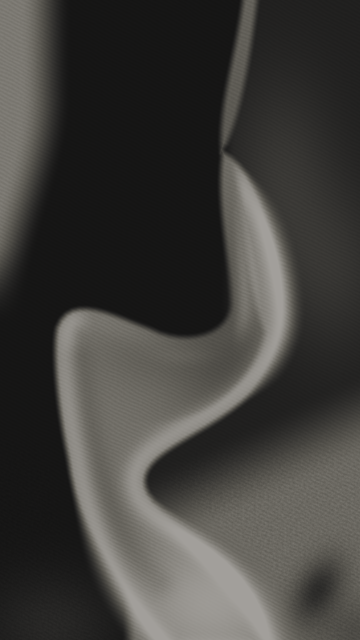
Reproduce this texture procedurally as a WebGL 2 fragment shader.

```glsl
#version 300 es
precision highp float;

uniform vec2 u_resolution;
out vec4 fragColor;

// Tones
const float VOID_TONE = 0.085;
const float BACK_TONE = 0.125;
const float SATIN_TONE = 0.42;
const float SILK_TONE = 0.445;
const float RIBBON_TONE = 0.36;
const float STRIP_TONE = 0.40;
const float RIM_GAIN = 0.14;
const float MAX_TONE = 0.635;
// Cloth surface
const float WEAVE_FREQ = 11.5;
const float WEAVE_GAIN = 0.035;
const float GRAIN_FREQ = 2.3;
const float GRAIN_GAIN = 0.10;
const int CURVE_STEPS = 12;

struct Outline { vec2 pen; float dist; float side; };

float ramp(float a, float b, float x) {
    float t = clamp((x - a) / (b - a), 0.0, 1.0);
    return t * t * (3.0 - 2.0 * t);
}

float glow(vec2 p, vec2 center, vec2 size) {
    vec2 q = (p - center) / size;
    return exp(-dot(q, q));
}

vec2 gradient(vec2 cell) {
    vec3 h = fract(cell.xyx * vec3(0.1031, 0.1030, 0.0973));
    h += dot(h, h.yzx + 33.33);
    float angle = 6.2832 * fract((h.x + h.y) * h.z);
    return vec2(cos(angle), sin(angle));
}

float gradientNoise(vec2 p) {
    vec2 i = floor(p), f = fract(p);
    vec2 u = f * f * f * (f * (f * 6.0 - 15.0) + 10.0);
    vec2 e = vec2(1.0, 0.0);
    float low = mix(dot(gradient(i), f), dot(gradient(i + e), f - e), u.x);
    float high = mix(dot(gradient(i + e.yx), f - e.yx), dot(gradient(i + 1.0), f - 1.0), u.x);
    return mix(low, high, u.y);
}

// Extends an outline by one segment, tracking distance and crossing parity
void lineTo(inout Outline o, vec2 p, vec2 b) {
    vec2 a = o.pen, ab = b - a, ap = p - a;
    o.dist = min(o.dist, length(ap - ab * clamp(dot(ap, ab) / dot(ab, ab), 0.0, 1.0)));
    if ((a.y > p.y) != (b.y > p.y) && ap.x < ab.x * ap.y / ab.y) o.side = -o.side;
    o.pen = b;
}

void curveTo(inout Outline o, vec2 p, vec2 b, vec2 c, vec2 d) {
    vec2 a = o.pen;
    for (int i = 1; i <= CURVE_STEPS; i++) {
        float t = float(i) / float(CURVE_STEPS), s = 1.0 - t;
        lineTo(o, p, s * s * s * a + 3.0 * s * t * (s * b + t * c) + t * t * t * d);
    }
}

// Signed distances, positive inside
float silkBody(vec2 p) {
    Outline o = Outline(vec2(34.8, 76.3), 1e3, -1.0);
    curveTo(o, p, vec2(39.8, 73.5), vec2(45.8, 62.0), vec2(45.8, 51.2));
    curveTo(o, p, vec2(45.8, 42.5), vec2(38.0, 36.5), vec2(30.6, 32.3));
    curveTo(o, p, vec2(26.0, 29.5), vec2(21.0, 27.0), vec2(23.2, 22.9));
    curveTo(o, p, vec2(26.0, 18.0), vec2(41.0, 15.0), vec2(45.5, -4.0));
    lineTo(o, p, vec2(26.0, -4.0));
    curveTo(o, p, vec2(17.0, 5.0), vec2(12.0, 18.0), vec2(10.6, 28.5));
    curveTo(o, p, vec2(8.8, 37.0), vec2(8.2, 46.0), vec2(8.9, 48.8));
    curveTo(o, p, vec2(11.0, 54.5), vec2(18.0, 50.5), vec2(23.4, 48.6));
    curveTo(o, p, vec2(29.5, 45.6), vec2(36.0, 48.0), vec2(36.1, 52.5));
    curveTo(o, p, vec2(36.0, 60.0), vec2(33.6, 68.0), vec2(34.8, 76.3));
    return o.side * o.dist;
}

float upperRibbon(vec2 p) {
    Outline o = Outline(vec2(34.4, 76.0), 1e3, -1.0);
    curveTo(o, p, vec2(33.8, 84.0), vec2(37.0, 92.0), vec2(38.0, 102.0));
    lineTo(o, p, vec2(40.6, 102.0));
    curveTo(o, p, vec2(39.5, 92.0), vec2(38.0, 83.0), vec2(35.6, 77.5));
    lineTo(o, p, vec2(34.4, 76.0));
    return o.side * o.dist;
}

float innerCrease(vec2 p) {
    Outline o = Outline(vec2(35.3, 77.0), 1e3, -1.0);
    curveTo(o, p, vec2(39.0, 68.0), vec2(38.0, 56.0), vec2(41.4, 48.0));
    curveTo(o, p, vec2(40.0, 41.0), vec2(33.0, 35.0), vec2(26.0, 34.0));
    lineTo(o, p, vec2(0.0, 34.0));
    lineTo(o, p, vec2(0.0, 77.0));
    lineTo(o, p, vec2(35.3, 77.0));
    return o.side * o.dist;
}

float backdrop(vec2 p) {
    // Dark hollow and the pale strip on the left
    float stripEdge = mix(0.0, 7.2, ramp(50.0, 85.0, p.y));
    float left = VOID_TONE + STRIP_TONE * ramp(stripEdge + 4.0, stripEdge - 4.0, p.x) * ramp(49.0, 63.0, p.y);
    left += 0.07 * glow(p, vec2(8.0, 2.0), vec2(10.0, 8.0));
    // Dim cloth on the right, rising into satin below
    float right = BACK_TONE + 0.09 * glow(p, vec2(44.0, 73.0), vec2(8.0, 15.0));
    right += 0.08 * glow(p, vec2(52.0, 58.0), vec2(9.0, 13.0));
    float below = 23.2 + (p.x - 23.4) * 0.48 - p.y;
    right = mix(right, SATIN_TONE, ramp(-3.0, 11.0, below));
    right -= 0.23 * glow(p, vec2(49.7, 8.0) + vec2(0.35, 0.0) * (p.y - 8.0), vec2(3.6, 5.0));
    right -= 0.12 * glow(p, vec2(56.0, 1.0), vec2(8.0, 6.0));
    float divide = mix(20.0, 35.3, ramp(28.0, 50.0, p.y)) + 4.0 * ramp(78.0, 100.0, p.y);
    return mix(left, right, ramp(-1.0, 1.5, p.x - divide));
}

float silkTone(vec2 p, float depth) {
    float topRim = ramp(11.0, 15.0, p.x) * ramp(38.5, 36.0, p.x) * ramp(42.0, 46.0, p.y);
    float rim = (depth - 1.7) / 1.9;
    float tone = SILK_TONE + RIM_GAIN * exp(-rim * rim) * (1.0 - 0.8 * topRim);
    tone += 0.08 * glow(p, vec2(42.5, 58.0), vec2(5.0, 14.0));
    tone += 0.17 * glow(p, vec2(33.0, 6.0), vec2(13.0, 11.0));
    tone -= 0.05 * glow(p, vec2(23.0, 44.5), vec2(9.0, 5.0));
    tone -= 0.15 * ramp(-0.7, 0.7, innerCrease(p)) * glow(p, vec2(36.0, 50.0), vec2(9.0, 22.0));
    // Long valley beside the left rim
    Outline valley = Outline(vec2(12.0, 44.0), 1e3, 1.0);
    curveTo(valley, p, vec2(14.0, 30.0), vec2(16.0, 18.0), vec2(25.0, 9.0));
    return tone - 0.06 * exp(-valley.dist * valley.dist / 5.0);
}

void main() {
    // Canvas height spans 100 units
    vec2 p = 100.0 * gl_FragCoord.xy / u_resolution.y;
    float tone = backdrop(p);

    float ribbon = upperRibbon(p);
    tone = mix(tone, RIBBON_TONE + 0.03 * ramp(80.0, 100.0, p.y), ramp(-0.5, 0.9, ribbon));

    float body = silkBody(p);
    float softness = 0.7 + 1.4 * ramp(38.0, 45.0, p.x) + 1.8 * ramp(24.0, 6.0, p.y);
    tone = mix(tone, silkTone(p, body), ramp(-softness, softness, body));

    // Woven threads and grain
    float warp = gradientNoise(p * 0.25);
    float weave = sin(WEAVE_FREQ * dot(p, vec2(0.45, 0.89)) + 4.0 * warp);
    float grain = gradientNoise(p * GRAIN_FREQ) + 0.6 * gradientNoise(p * GRAIN_FREQ * 2.1);
    float coarse = mix(0.3, 1.0, ramp(36.0, 24.0, p.y) * ramp(-1.0, -5.0, body));
    float matte = ramp(0.66, 0.45, tone);
    tone *= 1.0 + matte * (WEAVE_GAIN * weave + GRAIN_GAIN * coarse * grain);
    tone = min(tone, MAX_TONE);

    // Warm midtones, neutral ends
    float warmth = ramp(0.08, 0.4, tone) * ramp(0.8, 0.4, tone);
    fragColor = vec4(tone * vec3(1.0, 0.985, 0.97) - warmth * vec3(0.0, 0.004, 0.025), 1.0);
}
```
